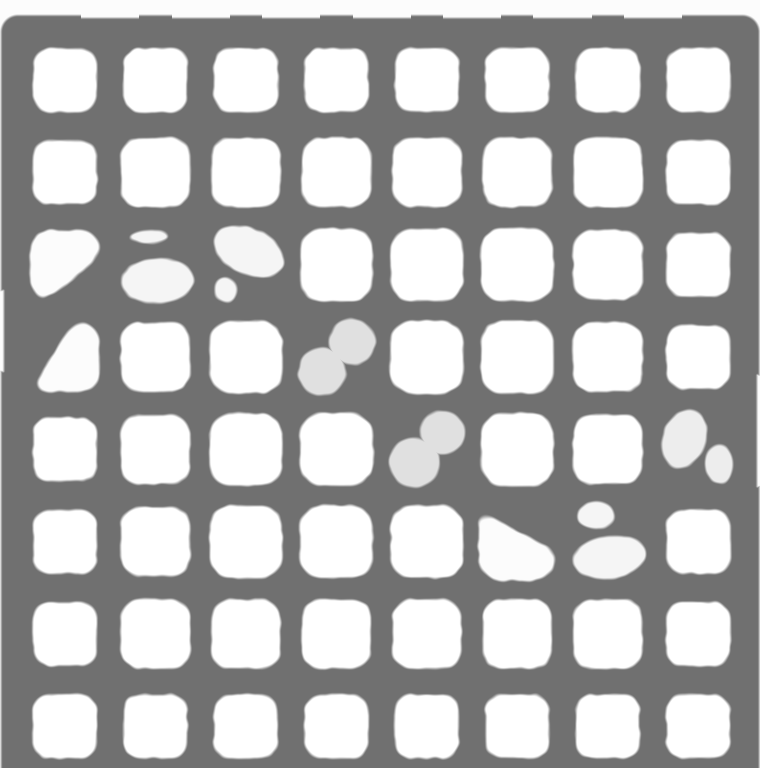
Reproduce this pattern procedurally as a Shadertoy shader.

```glsl
// Grey perforated plate: 8 by 8 rounded holes, a few split in two or cut off.

const vec2 PITCH = vec2(11.78, 12.02);
const vec2 FIRST = vec2(8.46, 10.43);

// Split holes: column, row, tilt of the large part, brightness
const vec4 SPLIT[6] = vec4[6](
    vec4(1, 2, -0.05, 0.96), vec4(2, 2, 0.42, 0.96), vec4(3, 3, 0.0, 0.88),
    vec4(4, 4, 0.0, 0.88), vec4(7, 4, 0.35, 0.93), vec4(6, 5, -0.14, 0.96));
// Both parts of each: centre and radii
const vec4 LARGE[6] = vec4[6](
    vec4(0.25, 2.1, 4.7, 2.9), vec4(0.4, -1.7, 4.8, 3.0), vec4(-1.85, 1.9, 3.1, 3.1),
    vec4(-1.65, 1.7, 3.3, 3.2), vec4(-1.85, -1.35, 2.8, 3.9), vec4(0.25, 2.05, 4.75, 2.75));
const vec4 SMALL[6] = vec4[6](
    vec4(-0.8, -3.65, 2.4, 0.85), vec4(-2.6, 3.25, 1.45, 1.6), vec4(2.05, -1.95, 3.0, 3.0),
    vec4(2.05, -2.2, 2.9, 2.8), vec4(2.75, 1.95, 1.85, 2.5), vec4(-1.55, -3.4, 2.35, 1.75));
// Cut holes: column, row, direction and distance of the cutting line
const vec4 CUT[3] = vec4[3](
    vec4(0, 2, 0.9, 2.1), vec4(0, 3, 3.7, 1.5), vec4(5, 5, -1.08, 1.2));

float hash(vec2 p) {
    vec3 h = fract(p.xyx * 0.1031);
    h += dot(h, h.yzx + 33.33);
    return fract((h.x + h.y) * h.z);
}

float noise(vec2 p) {
    vec2 i = floor(p), f = fract(p);
    f = f * f * (3.0 - 2.0 * f);
    return mix(mix(hash(i), hash(i + vec2(1, 0)), f.x),
               mix(hash(i + vec2(0, 1)), hash(i + vec2(1, 1)), f.x), f.y);
}

float roundBox(vec2 p, vec2 halfSize, float radius) {
    vec2 d = abs(p) - halfSize + radius;
    return length(max(d, 0.0)) + min(max(d.x, d.y), 0.0) - radius;
}

// Approximate distance to a tilted ellipse given as centre and radii
float ellipse(vec2 p, vec4 shape, float tilt) {
    p -= shape.xy;
    float c = cos(tilt), s = sin(tilt);
    p = vec2(c * p.x + s * p.y, c * p.y - s * p.x);
    float k = length(p / shape.zw);
    return k * (k - 1.0) / max(length(p / (shape.zw * shape.zw)), 0.001);
}

float smoothMax(float a, float b, float k) {
    float h = max(k - abs(a - b), 0.0) / k;
    return max(a, b) + h * h * k * 0.25;
}

// Signed distance to the hole of a cell in x, its brightness in y
vec2 hole(vec2 q, vec2 cell) {
    vec2 away = abs(cell - 3.5);
    float ring = (max(away.x, away.y) - 0.5) / 3.0;
    float size = 4.78 - 0.63 * ring * ring;
    float d = roundBox(q, vec2(size), mix(3.1, 2.2, ring));
    float tone = 1.0;

    for (int i = 0; i < 3; i++) {
        if (cell == CUT[i].xy) {
            float line = dot(q, vec2(cos(CUT[i].z), sin(CUT[i].z))) - CUT[i].w;
            d = smoothMax(d - 0.35, line, 1.6);
            tone = 0.99;
        }
    }
    for (int i = 0; i < 6; i++) {
        if (cell == SPLIT[i].xy) {
            d = min(ellipse(q, LARGE[i], SPLIT[i].z), ellipse(q, SMALL[i], 0.0));
            tone = SPLIT[i].w;
        }
    }
    return vec2(d, tone);
}

void mainImage(out vec4 fragColor, in vec2 fragCoord) {
    // Hundredths of the canvas height, measured from the top left
    vec2 p = vec2(fragCoord.x, iResolution.y - fragCoord.y) * 100.0 / iResolution.y;
    float width = 100.0 * iResolution.x / iResolution.y;
    float soft = max(0.24, 75.0 / iResolution.y);

    vec2 cell = clamp(floor((p - FIRST) / PITCH + 0.5), 0.0, 7.0);
    vec2 q = p - FIRST - cell * PITCH;

    // Plate outline with low steps along the top
    bool raised = abs(q.x) < 2.1 || p.x < FIRST.x || p.x > FIRST.x + 7.0 * PITCH.x;
    float top = raised ? 2.0 : 2.35;
    vec2 low = vec2(0.15, top), high = vec2(width - 0.1, 110.0);
    float plate = roundBox(p - 0.5 * (low + high), 0.5 * (high - low), 2.2);

    // Shallow wear on both side edges
    plate = max(plate, -roundBox(p - vec2(0.0, 43.1), vec2(0.5, 5.3), 0.1));
    plate = max(plate, -roundBox(p - vec2(width, 56.1), vec2(0.4, 7.3), 0.1));

    // Holes with slightly uneven rims
    vec2 h = hole(q, cell);
    h.x += 0.24 * (noise(p * 0.9) - 0.5);

    float shade = mix(0.44, 0.99, smoothstep(-soft, soft, plate));
    shade = mix(shade, h.y, 1.0 - smoothstep(-soft, soft, h.x));
    fragColor = vec4(vec3(shade), 1.0);
}
```
